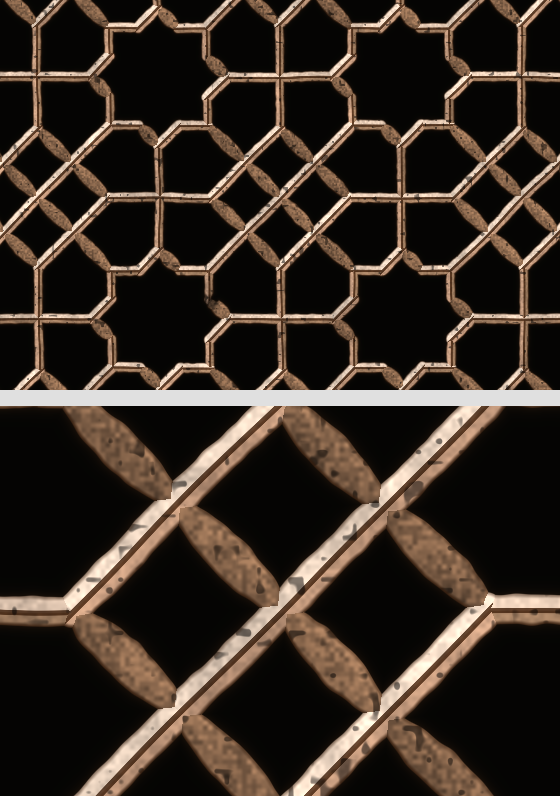
Top, the full canvas; bottom, a detail of the centre.
Reproduce this pattern procedurally as a Shadertoy shader.

```glsl
// Sunlit pierced stone lattice: eight-pointed stars, cut-corner cells and 2x2 diamonds.
// One polyline, mirrored into eight octants of a wrapping square tile, gives all bars;
// each bar is grooved or lens-shaped and lit according to its direction.

const float PERIOD = 0.6217;              // tile size, in canvas heights
const vec2  ORIGIN = vec2(0.719, 0.4925); // centre of a diamond group
const float SHEAR = 0.009;                // slight lean of the uprights
const float WOBBLE = 0.007;               // hand-carved unevenness
const float STAR = 0.284;                 // star tip radius, in tiles
const float DIAMOND = 0.286;              // diamond group radius, in tiles
const float WIDTH_UPRIGHT = 0.0185;       // half widths, in tiles
const float WIDTH_LEVEL = 0.0210;
const float WIDTH_RISING = 0.0235;
const float LENS_END = 0.0120;
const float LENS_MIDDLE = 0.0290;
const float GROOVE = 0.14;                // groove half width, in bar half widths
const vec2  LIGHT = vec2(-0.6, 0.8);
const vec2  CHIP = vec2(0.541, 0.226);    // broken spot, in canvas heights
const float CHIP_RADIUS = 0.026;
const vec3  VOID_COLOR = vec3(0.018, 0.017, 0.012);
const vec3  EDGE_COLOR = vec3(0.20, 0.11, 0.05);
const vec3  SHADE_COLOR = vec3(0.52, 0.39, 0.29);
const vec3  BROWN = vec3(0.60, 0.47, 0.36);
const vec3  TAN = vec3(0.75, 0.59, 0.48);
const vec3  CREAM = vec3(0.93, 0.84, 0.76);

// Octant polyline: diamond centre, crossing, diamond corner, cross, star tip, notch, star tip, crossing
const float Q = 0.5 - STAR * 0.70711;
const vec2 PATH[8] = vec2[8](
    vec2(0.0), vec2(DIAMOND * 0.5), vec2(DIAMOND, 0.0), vec2(0.5, 0.0),
    vec2(0.5, 0.5 - STAR), vec2(0.5 - STAR * 0.29289, Q), vec2(Q), vec2(DIAMOND * 0.5));

struct Bar { float dist; float side; float lit; float lens; vec2 mid; };

float hash(vec2 p) {
    vec3 q = fract(p.xyx * vec3(0.1031, 0.1030, 0.0973));
    q += dot(q, q.yzx + 33.33);
    return fract((q.x + q.y) * q.z);
}

float noise(vec2 p) {
    vec2 i = floor(p), f = fract(p);
    f = f * f * (3.0 - 2.0 * f);
    return mix(mix(hash(i), hash(i + vec2(1, 0)), f.x),
               mix(hash(i + vec2(0, 1)), hash(i + vec2(1, 1)), f.x), f.y);
}

// Mirror a point into one of the eight octants
vec2 octant(vec2 p, int k) {
    if ((k & 1) != 0) p = p.yx;
    if ((k & 2) != 0) p.x = -p.x;
    if ((k & 4) != 0) p.y = -p.y;
    return p;
}

// Nearest bar: signed edge distance, position across it, and its lighting
Bar nearestBar(vec2 p) {
    Bar best = Bar(1e3, 0.0, 0.0, 0.0, vec2(0.0));
    for (int k = 0; k < 8; k++)
    for (int j = 0; j < 7; j++) {
        vec2 a = octant(PATH[j], k), b = octant(PATH[j + 1], k);
        float reach = 0.5 * length(b - a);
        vec2 along = (b - a) / (2.0 * reach);
        vec2 r = p - 0.5 * (a + b);
        r -= round(r);                               // wrap to the nearest copy
        float t = clamp(dot(r, along), -reach, reach);
        float slope = 2.0 * along.x * along.y;       // +1 rising, -1 falling
        float u = t / reach;
        float lens = step(slope, -0.5);
        float w = mix(WIDTH_UPRIGHT, WIDTH_LEVEL, along.x * along.x);
        w = mix(w, WIDTH_RISING, step(0.5, slope));
        w = mix(w, mix(LENS_MIDDLE, LENS_END, u * u), lens);
        float d = length(r - along * t) - w;
        if (d < best.dist) {
            vec2 n = vec2(-along.y, along.x);
            n *= sign(dot(n, LIGHT));
            best = Bar(d, dot(r, n) / w, dot(n, LIGHT), lens, p - r);
        }
    }
    return best;
}

vec3 stone(Bar bar, vec2 uv, float aa) {
    // Two ridges: the upper one faces the light
    vec3 upper = mix(TAN, CREAM, smoothstep(0.55, 0.9, bar.lit));
    vec3 lower = mix(BROWN, TAN, smoothstep(0.75, 1.0, bar.lit));
    float soft = aa / WIDTH_LEVEL;
    vec3 color = mix(lower, upper, smoothstep(-soft, soft, bar.side + 0.08));
    float groove = 1.0 - smoothstep(GROOVE, GROOVE + soft, abs(bar.side + 0.08));
    color = mix(color, EDGE_COLOR * 1.3, 0.85 * groove);
    // Falling bars show one broad shaded face
    color = mix(color, SHADE_COLOR * (1.0 + 0.14 * bar.side), bar.lens);
    // Grain, stains and a tone for each bar
    float grain = noise(uv * 240.0) - 0.5;
    float stain = noise(uv * 38.0) - 0.5;
    float tone = hash(floor(bar.mid * 97.0 + 0.3)) - 0.5;
    color *= 1.0 + grain * mix(0.20, 0.50, bar.lens) + 0.22 * stain + 0.14 * tone;
    color *= 1.0 - 0.5 * smoothstep(0.80, 0.92, noise(uv * 110.0 + 7.0));
    // Dark arris, deeper on the side away from the light
    float rim = smoothstep(-0.0065, 0.0, bar.dist);
    return mix(color, EDGE_COLOR, rim * (bar.side < 0.0 ? 0.85 : 0.5));
}

void mainImage(out vec4 fragColor, in vec2 fragCoord) {
    vec2 uv = fragCoord / iResolution.y;
    vec2 p = uv - ORIGIN;
    p.x += SHEAR * p.y;
    p /= PERIOD;
    p += WOBBLE * (vec2(noise(p * 6.0 + 20.0), noise(p * 6.0 + 50.0)) - 0.5);
    float aa = 0.8 / (iResolution.y * PERIOD);

    Bar bar = nearestBar(p);
    bar.dist += 0.0035 * (noise(uv * 75.0) - 0.5);   // worn edges
    float chip = 1.0 - smoothstep(0.4, 1.0, length(uv - CHIP) / CHIP_RADIUS);
    bar.dist += chip * 0.022 * (noise(uv * 90.0 + 3.0) - 0.4);

    vec3 color = stone(bar, uv, aa);
    color *= 1.0 - chip * (0.2 + 0.5 * noise(uv * 130.0));
    vec3 depth = VOID_COLOR + EDGE_COLOR * 0.35 * exp(-max(bar.dist, 0.0) * 160.0);
    fragColor = vec4(mix(depth, color, smoothstep(aa, -aa, bar.dist)), 1.0);
}
```
